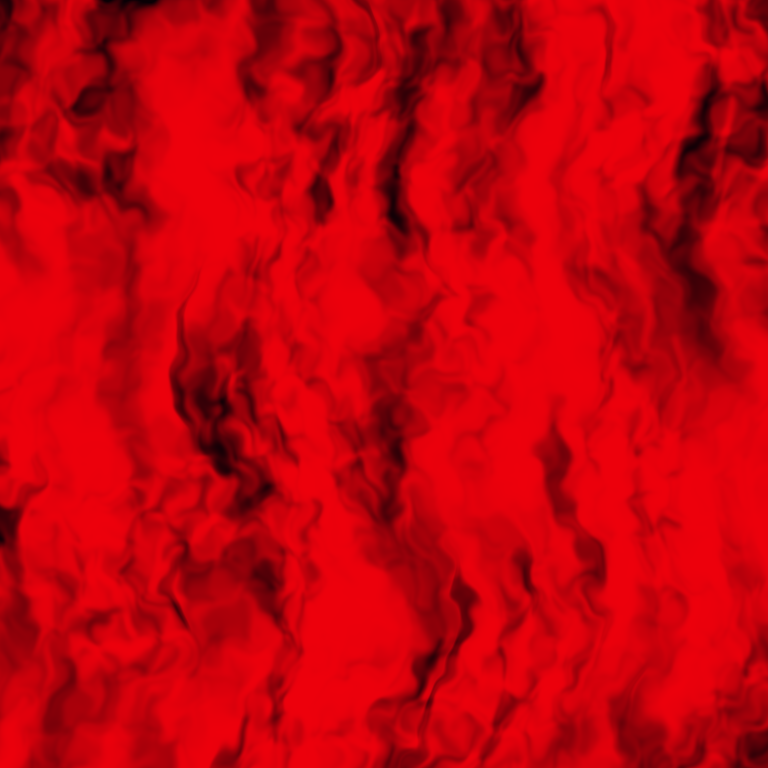
A Shadertoy shader for this texture:

```glsl
// Deep red bark: upright ridges and furrows, rough mottled patches and dark fissures.
// Layers of stretched, warped gradient noise add up to a height field with
// roughly unit deviation, which a soft shoulder turns into shades of red.

// Noise cells per canvas, across and up
const vec2 PLATE_FREQ   = vec2(4.0, 2.5);
const vec2 RIDGE_FREQ   = vec2(10.5, 1.9);
const vec2 STREAK_FREQ  = vec2(23.0, 5.5);
const vec2 MOTTLE_FREQ  = vec2(27.0, 18.0);
const vec2 GRAIN_FREQ   = vec2(62.0, 44.0);
const vec2 FISSURE_FREQ = vec2(7.0, 1.4);
const vec2 GAP_FREQ     = vec2(7.0, 4.2);

// Share of each layer in the height
const float PLATE_AMOUNT   = 0.36;
const float RIDGE_AMOUNT   = 0.66;
const float STREAK_AMOUNT  = 0.40;
const float MOTTLE_AMOUNT  = 0.42;
const float GRAIN_AMOUNT   = 0.24;
const float FISSURE_DEPTH  = 2.1;
const float FISSURE_WIDTH  = 0.30;
const float HEIGHT_OFFSET  = 0.10;

// Tone curve: bright ceiling, fall per unit of depth, shoulder softness
const float RED_CEILING  = 0.93;
const float RED_SLOPE    = 0.21;
const float SHOULDER     = 0.6;
const float SHOULDER_K   = 2.5;
const float RED_FLOOR    = 0.04;

const float TAU = 6.2831853;
const float UNIT_DEVIATION = 4.6;

// Integer hash of a lattice cell, giving a unit gradient
vec2 gradientAt(vec2 cell, float seed) {
    uvec3 k = uvec3(ivec3(vec3(cell, seed)) + 4096);
    uint h = k.x * 73856093u ^ k.y * 19349663u ^ k.z * 83492791u;
    h = (h ^ (h >> 16)) * 2146121005u;
    h = (h ^ (h >> 15)) * 2221713035u;
    h ^= h >> 16;
    float angle = TAU * float(h & 65535u) / 65536.0;
    return vec2(cos(angle), sin(angle));
}

// Gradient noise scaled to about unit deviation
float noise(vec2 p, float seed) {
    p += seed * vec2(0.37, 0.71);
    vec2 i = floor(p), f = p - i;
    vec2 u = f * f * f * (f * (f * 6.0 - 15.0) + 10.0);
    vec2 e = vec2(1.0, 0.0);
    float a = dot(gradientAt(i, seed), f);
    float b = dot(gradientAt(i + e.xy, seed), f - e.xy);
    float c = dot(gradientAt(i + e.yx, seed), f - e.yx);
    float d = dot(gradientAt(i + e.xx, seed), f - e.xx);
    return UNIT_DEVIATION * mix(mix(a, b, u.x), mix(c, d, u.x), u.y);
}

// Wandering of the ridges plus small ragged jitter of their edges
vec2 warp(vec2 p) {
    float sway = 0.016 * noise(p * vec2(3.0, 4.0), 1.0)
               + 0.006 * noise(p * vec2(11.0, 13.0), 2.0);
    vec2 jitter = vec2(noise(p * vec2(34.0, 28.0), 3.0),
                       noise(p * vec2(30.0, 26.0), 4.0));
    return p + vec2(sway, 0.0) + vec2(0.0035, 0.006) * jitter;
}

// Narrow upright cracks, broken into short lengths
float fissures(vec2 q) {
    float distanceToLine = abs(noise(q * FISSURE_FREQ, 5.0));
    float open = smoothstep(0.2, 1.2, noise(q * GAP_FREQ, 6.0));
    float width = FISSURE_WIDTH * (0.35 + 0.65 * open);
    return open * (1.0 - smoothstep(0.35 * width, 1.5 * width, distanceToLine));
}

float barkHeight(vec2 p) {
    vec2 q = warp(p);
    float plate = noise(q * PLATE_FREQ, 7.0);
    float ridge = noise(q * RIDGE_FREQ, 8.0);
    float streak = noise(q * STREAK_FREQ, 9.0);

    // Roughness gathers in patches and in the low ground
    float patches = noise(p * vec2(5.0, 4.0), 10.0);
    float rough = 0.5 + smoothstep(-1.0, 1.2, patches - 0.5 * ridge);
    float mottle = noise(q * MOTTLE_FREQ, 11.0);
    float grain = noise(q * GRAIN_FREQ, 12.0);

    return HEIGHT_OFFSET
         + PLATE_AMOUNT * plate + RIDGE_AMOUNT * ridge + STREAK_AMOUNT * streak
         + rough * (MOTTLE_AMOUNT * mottle + GRAIN_AMOUNT * grain)
         - FISSURE_DEPTH * fissures(q);
}

// Raised ground levels off at the ceiling, low ground darkens steadily
vec3 barkColour(float height) {
    float depth = log(1.0 + exp(SHOULDER_K * (SHOULDER - height))) / SHOULDER_K;
    float red = max(RED_CEILING - RED_SLOPE * depth, RED_FLOOR);
    return vec3(red, 0.0, 0.02 + 0.03 * red);
}

void mainImage(out vec4 fragColor, in vec2 fragCoord) {
    vec2 p = fragCoord / iResolution.y;
    fragColor = vec4(barkColour(barkHeight(p)), 1.0);
}
```
